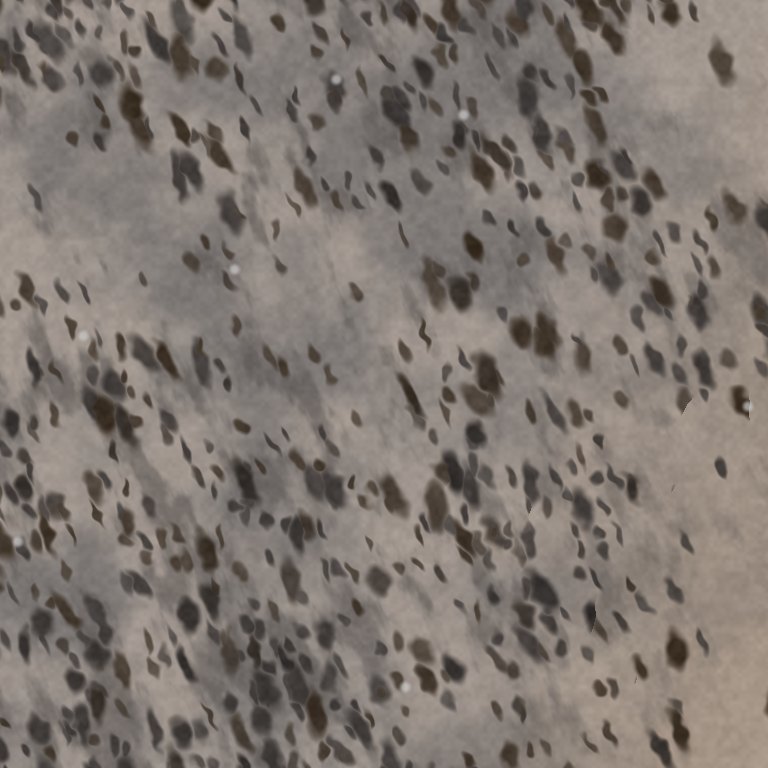
Reproduce this texture procedurally as a three.js fragment shader.

```glsl
// Weathered grey granite with soft, slanted dark mineral flecks in loose clusters.
varying vec2 vUv;

const vec2 GRAIN_AXIS = vec2(-0.39, 0.921);     // direction of the long side of the flecks
const vec3 GREY_STONE = vec3(0.485, 0.465, 0.455);
const vec3 PALE_STONE = vec3(0.635, 0.595, 0.565);
const vec3 TAN_STONE = vec3(0.665, 0.590, 0.520);
const vec3 SMOKY_STONE = vec3(0.365, 0.345, 0.335);
const vec3 BROWN_FLECK = vec3(0.205, 0.160, 0.115);
const vec3 BLACK_FLECK = vec3(0.190, 0.175, 0.170);
const vec3 GLINT = vec3(0.80, 0.80, 0.80);

const vec2 LARGE_CELL = vec2(0.042, 0.066);
const vec2 LARGE_RADIUS = vec2(0.0115, 0.026);
const vec2 SMALL_CELL = vec2(0.025, 0.042);
const vec2 SMALL_RADIUS = vec2(0.0062, 0.0145);
const float LARGE_SHARE = 0.50;
const float SMALL_SHARE = 0.46;
const float CLUSTERING = 1.5;
const float EDGE_WOBBLE = 0.009;
const float TILT_JITTER = 0.6;
const float GRAIN_CONTRAST = 0.085;

float hash(vec2 p) {
  vec3 q = fract(vec3(p.xyx) * 0.1031);
  q += dot(q, q.yzx + 33.33);
  return fract((q.x + q.y) * q.z);
}

vec2 hash2(vec2 p) {
  return vec2(hash(p + 17.0), hash(p + 71.0));
}

float noise(vec2 p) {
  vec2 i = floor(p);
  vec2 f = fract(p);
  f = f * f * (3.0 - 2.0 * f);
  float low = mix(hash(i), hash(i + vec2(1.0, 0.0)), f.x);
  float high = mix(hash(i + vec2(0.0, 1.0)), hash(i + 1.0), f.x);
  return mix(low, high, f.y);
}

float fbm(vec2 p) {
  float sum = 0.0;
  float gain = 0.5;
  for (int i = 0; i < 4; i++) {
    sum += gain * noise(p);
    p = p * 2.03 + 19.7;
    gain *= 0.5;
  }
  return sum / 0.9375;
}

// Smooth field that gathers the flecks into groups, stretched along the grain.
float cluster(vec2 p) {
  return fbm(p * vec2(7.0, 4.5) + 40.0) - 0.5;
}

// Jittered ellipses: x is the darkness, y a random tone of the darkest fleck.
vec2 flecks(vec2 p, vec2 cell, vec2 radius, float share, float seed) {
  vec2 home = floor(p / cell);
  vec2 result = vec2(0.0);
  for (int y = -1; y <= 1; y++) {
    for (int x = -1; x <= 1; x++) {
      vec2 id = home + vec2(float(x), float(y));
      vec2 key = id + seed;
      vec2 centre = (id + 0.5 + 0.85 * (hash2(key) - 0.5)) * cell;
      float present = step(hash(key + 5.0), share + CLUSTERING * cluster(centre));
      float tilt = TILT_JITTER * (hash(key + 9.0) - 0.5);
      vec2 size = radius * mix(vec2(0.65), vec2(1.3), hash2(key + 31.0));
      vec2 d = p - centre;
      d = mat2(cos(tilt), sin(tilt), -sin(tilt), cos(tilt)) * d;
      float body = 1.0 - smoothstep(0.55, 1.35, length(d / size));
      float dark = present * body * mix(0.68, 1.0, hash(key + 13.0));
      if (dark > result.x) result = vec2(dark, hash(key + 23.0));
    }
  }
  return result;
}

void main() {
  vec2 across = vec2(GRAIN_AXIS.y, -GRAIN_AXIS.x);
  vec2 p = vec2(dot(vUv, across), dot(vUv, GRAIN_AXIS)) + 2.0;

  // Mottled ground, warmer and paler to the lower right.
  float corner = smoothstep(0.55, 1.15, vUv.x - 0.45 * vUv.y + 0.25 * fbm(vUv * 5.0));
  float mottle = smoothstep(0.25, 0.75, fbm(vUv * 9.0 + 3.0));
  vec3 color = mix(GREY_STONE, PALE_STONE, mottle);
  color = mix(color, TAN_STONE, 0.75 * corner);

  // Grey smears between the flecks.
  float smear = smoothstep(0.50, 0.76, fbm(p * vec2(34.0, 14.0)) + 0.5 * cluster(p));
  color = mix(color, SMOKY_STONE, 0.6 * smear * (1.0 - 0.7 * corner));

  // Large and small flecks with ragged outlines.
  vec2 wobble = vec2(noise(p * 75.0), noise(p * 75.0 + 50.0)) - 0.5;
  vec2 q = p + EDGE_WOBBLE * wobble;
  float thinning = 0.28 * corner;
  vec2 large = flecks(q, LARGE_CELL, LARGE_RADIUS, LARGE_SHARE - thinning, 100.0);
  vec2 small = flecks(q, SMALL_CELL, SMALL_RADIUS, SMALL_SHARE - thinning, 300.0);
  small.x *= 0.85;
  vec2 fleck = large.x > small.x ? large : small;
  float blackness = smoothstep(0.2, 0.8, fleck.y + 1.2 * cluster(p));
  color = mix(color, mix(BROWN_FLECK, BLACK_FLECK, blackness), fleck.x);

  // Soft fine grain and a few bright glints.
  float grain = 0.6 * noise(vUv * 95.0) + 0.4 * noise(vUv * 190.0 + 7.0) - 0.5;
  color += GRAIN_CONTRAST * grain;
  vec2 glintCell = floor(vUv * 22.0);
  vec2 glintOffset = fract(vUv * 22.0) - mix(vec2(0.25), vec2(0.75), hash2(glintCell));
  float glint = step(0.975, hash(glintCell + 3.0)) * (1.0 - smoothstep(0.05, 0.22, length(glintOffset)));
  color = mix(color, GLINT, 0.7 * glint);

  gl_FragColor = vec4(color, 1.0);
}
```
